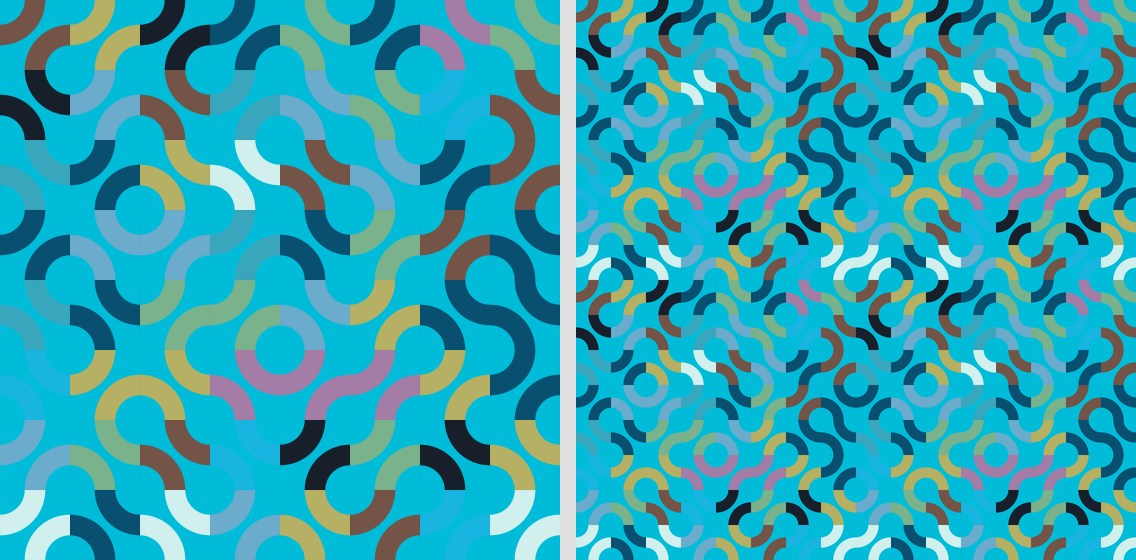
Left: one tile. Right: repeated 2 by 2.
A Shadertoy shader for this pattern:

```glsl
// Truchet tiling: every square cell holds two quarter rings in one flat colour.
// A bijective shuffle of the cell number picks colour and flip, so each palette
// entry is used equally often and the whole grid wraps at the canvas edges.

const int CELLS = 8;              // cells across and down
const float RING_RADIUS = 0.5;    // in cell units
const float RING_HALF_WIDTH = 0.147;
const float SEAM_HALF_WIDTH = 0.006;
const float SEAM_DARKENING = 0.035;
const int SAMPLES = 3;            // antialiasing grid per pixel

const vec3 BACKGROUND = vec3(0.00, 0.738, 0.848);
const vec3 NAVY  = vec3(0.03, 0.31, 0.44);
const vec3 GOLD  = vec3(0.71, 0.69, 0.39);
const vec3 BROWN = vec3(0.45, 0.33, 0.28);
const vec3 STEEL = vec3(0.42, 0.67, 0.80);
const vec3 SAGE  = vec3(0.48, 0.70, 0.55);
const vec3 TEAL  = vec3(0.22, 0.65, 0.74);
const vec3 MAUVE = vec3(0.64, 0.49, 0.65);
const vec3 SKY   = vec3(0.09, 0.71, 0.88);
const vec3 INK   = vec3(0.09, 0.12, 0.17);
const vec3 FROST = vec3(0.82, 0.94, 0.93);

// Repeated entries make a colour more common
const vec3 PALETTE[16] = vec3[16](
    NAVY, GOLD, BROWN, STEEL, SAGE, TEAL, INK, NAVY,
    GOLD, FROST, SAGE, BROWN, NAVY, STEEL, MAUVE, SKY);

// Permutation of 0..63: quadratic step, then mix high bits into low ones
int shuffle(int k) {
    for (int i = 0; i < 4; i++) {
        k = (k * (2 * k + 5) + 23) & 63;
        k ^= k >> 3;
    }
    return k;
}

// Signed distance to the two quarter rings around opposite cell corners
float ringPair(vec2 p, bool flipped) {
    if (flipped) p.x = 1.0 - p.x;
    float toCorner = min(length(p), length(1.0 - p));
    return abs(toCorner - RING_RADIUS) - RING_HALF_WIDTH;
}

// Coverage of the region where d < 0, softened over the given width
float fill(float d, float softness) {
    return 1.0 - smoothstep(-0.5 * softness, 0.5 * softness, d);
}

// Distance to the nearest cell border
float borderDistance(vec2 p) {
    vec2 q = min(p, 1.0 - p);
    return min(q.x, q.y);
}

vec3 truchet(vec2 grid, float softness) {
    ivec2 cell = ivec2(mod(floor(grid), float(CELLS)));
    vec2 p = fract(grid);
    int key = shuffle(cell.x + CELLS * cell.y);

    float ring = fill(ringPair(p, (key & 1) == 1), softness);
    vec3 color = mix(BACKGROUND, PALETTE[key >> 2], ring);

    // Hairline seam between cells
    float seam = fill(borderDistance(p) - SEAM_HALF_WIDTH, softness);
    return color * (1.0 - SEAM_DARKENING * seam);
}

void mainImage(out vec4 fragColor, in vec2 fragCoord) {
    vec2 pixel = float(CELLS) / iResolution.xy;
    float softness = max(pixel.x, pixel.y) / float(SAMPLES);

    // Average sub-pixel samples to smooth cell borders as well as curves
    vec3 sum = vec3(0.0);
    for (int j = 0; j < SAMPLES; j++) {
        for (int i = 0; i < SAMPLES; i++) {
            vec2 offset = (vec2(i, j) + 0.5) / float(SAMPLES) - 0.5;
            sum += truchet((fragCoord + offset) * pixel, softness);
        }
    }
    fragColor = vec4(sum / float(SAMPLES * SAMPLES), 1.0);
}
```
